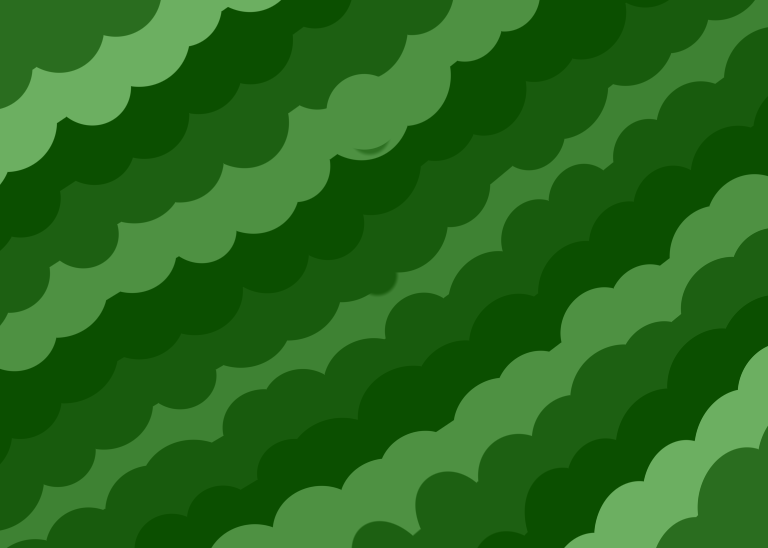
Write a WebGL 1 fragment shader that draws this background.

```glsl
precision highp float;
uniform vec2 u_resolution;

float hash(vec2 p) {
    vec3 q = fract(p.xyx * vec3(0.1031, 0.1030, 0.0973));
    q += dot(q, q.yzx + 33.33);
    return fract((q.x + q.y) * q.z);
}

// Brightness added to the darkest green, from the middle outwards
float bandTone(float band) {
    if (band < 0.5) return 0.05;
    if (band < 1.5) return 0.0;
    if (band < 2.5) return 0.26;
    if (band < 3.5) return 0.07;
    if (band < 4.5) return 0.0;
    if (band < 5.5) return 0.38;
    return 0.12;
}

// Signed distance to a band whose inner edge is a row of uneven round lobes
float lobedEdge(vec2 p, float edge, float seed) {
    float width = 0.125;
    float cell = floor(p.x / width + hash(vec2(seed, 91.0)));
    float shift = hash(vec2(seed, 91.0)) * width;
    float d = edge + 0.022 - p.y;
    for (int i = -1; i <= 1; i++) {
        float k = cell + float(i);
        float along = (k + 0.28 + 0.44 * hash(vec2(k + 40.0, seed))) * width - shift;
        float radius = mix(0.065, 0.1, hash(vec2(k + 73.0, seed + 19.0)));
        float tip = edge - 0.028 * hash(vec2(k + 117.0, seed + 37.0));
        d = min(d, length(p - vec2(along, tip + radius)) - radius);
    }
    return d;
}

float cover(float d, float blur) {
    return 1.0 - smoothstep(-blur, blur, d);
}

void main() {
    vec2 p = (gl_FragCoord.xy - 0.5 * u_resolution) / u_resolution.y;
    float pixel = 0.7 / u_resolution.y;

    // Diagonal axes, sagging at the centre and steeper at the lower right
    float along = dot(p, vec2(0.82, 0.57));
    float across = dot(p, vec2(-0.57, 0.82));
    across += 0.045 * exp(-5.0 * dot(p, p));
    across -= 0.2 * (along - 0.27) * smoothstep(0.25, 0.6, -across);
    float side = step(0.0, across);

    // Seven bands overlap outwards on both sides of the middle stripe
    float tone = 0.2;
    for (int i = 0; i < 7; i++) {
        float band = float(i);
        float d = lobedEdge(vec2(along, abs(across)), 0.034 + 0.103 * band, 3.0 + band * 5.0 + side * 47.0);
        tone = mix(tone, bandTone(band), cover(d, pixel));
    }

    // Soft smudges on two of the edges
    tone = mix(tone, 0.05, cover(length(p - vec2(-0.012, -0.003)) - 0.036, 0.005));
    tone = mix(tone, 0.13, cover(length(p - vec2(-0.026, 0.254)) - 0.036, 0.005));
    tone = mix(tone, 0.26, cover(length(p - vec2(-0.036, 0.296)) - 0.069, pixel));

    gl_FragColor = vec4(vec3(0.045, 0.308, 0.0) + tone, 1.0);
}
```
